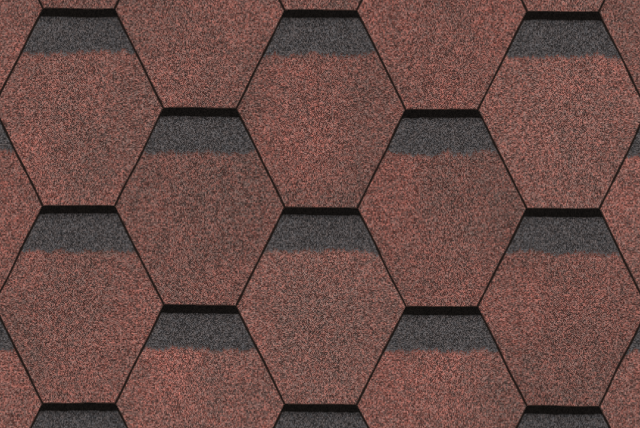
Give the GLSL for this texture, as a Shadertoy shader.

```glsl
// Hexagonal asphalt roof shingles: red granules, charcoal top bands and dark shadow gaps.

const float PITCH = 0.2836;   // distance between neighbouring columns
const float HEIGHT = 0.461;   // height of one hexagon
const float FLAT = 0.084;     // half length of the flat top edge

float hash(vec2 p) {
    vec3 q = fract(p.xyx * vec3(0.1031, 0.1030, 0.0973));
    q += dot(q, q.yzx + 33.33);
    return fract((q.x + q.y) * q.z);
}

float noise(vec2 p) {
    vec2 i = floor(p), f = fract(p);
    f = f * f * (3.0 - 2.0 * f);
    return mix(mix(hash(i), hash(i + vec2(1, 0)), f.x),
               mix(hash(i + vec2(0, 1)), hash(i + vec2(1, 1)), f.x), f.y);
}

// Signed distance to a flat-topped hexagon, negative inside
float hexagon(vec2 p) {
    p = abs(p);
    float slope = (PITCH - 2.0 * FLAT) / (0.5 * HEIGHT);
    float side = (p.x - (PITCH - FLAT) + slope * p.y) / sqrt(1.0 + slope * slope);
    return max(side, p.y - 0.5 * HEIGHT);
}

void mainImage(out vec4 fragColor, in vec2 fragCoord) {
    vec2 p = fragCoord / iResolution.xy * vec2(1.5, 1.0);
    float pixel = 1.0 / iResolution.y;

    // Slight tilt and hand-cut wobble of the courses
    vec2 q = p - vec2(0.752, 0.284);
    q.y += 0.006 * q.x;
    q += 0.003 * (vec2(noise(p * 14.0), noise(p * 14.0 + 50.0)) - 0.5);

    // Two interleaved lattices make the hexagon tiling
    vec2 lattice = vec2(2.0 * PITCH, HEIGHT);
    vec2 idA = round(q / lattice);
    vec2 idB = round(q / lattice - 0.5) + 0.5;
    vec2 a = q - idA * lattice, b = q - idB * lattice;
    bool useA = hexagon(a) < hexagon(b);
    vec2 local = useA ? a : b;
    vec2 id = 2.0 * (useA ? idA : idB) + 40.0;
    float edge = -hexagon(local);
    float depth = 0.5 * HEIGHT - local.y;

    // Granules: coarse and fine grains, plus a separate tint
    float grain = noise(p * 290.0) + noise(p * 430.0 + 71.0) - 1.0;
    float tint = noise(p * 240.0 + 133.0) - 0.5;

    // Red face with blotches and tile-to-tile variation
    float blotch = noise(p * 7.0 + id * 3.7) + 0.5 * noise(p * 24.0) - 0.75;
    vec3 red = mix(vec3(0.475, 0.315, 0.287), vec3(0.43, 0.335, 0.31), 0.3 + blotch * 0.6);
    red += vec3(0.07, -0.02, -0.03) * tint;
    red *= 1.0 + 0.09 * (hash(id) - 0.5) - 0.12 * blotch;

    // Charcoal band with a ragged lower border
    vec3 charcoal = vec3(0.285, 0.268, 0.268) + vec3(0.02, 0.0, -0.01) * tint;
    float ragged = 0.012 * (noise(vec2(p.x * 45.0, id.y)) - 0.5)
                 + 0.010 * (noise(p * vec2(160.0, 60.0)) - 0.5) + 0.008 * grain;
    float band = 1.0 - smoothstep(-0.005, 0.005, depth - 0.102 - ragged);
    vec3 color = mix(red, charcoal, band) * (1.0 + 0.52 * grain);

    // Soft shade under the overlapping tab
    color *= 1.0 - 0.3 * exp(-max(depth - 0.018, 0.0) * 130.0);

    // Cut lines and the thick shadow along each top edge
    float lineWidth = 0.0019 + 0.0010 * noise(p * 60.0);
    float cut = 1.0 - smoothstep(-pixel, pixel, edge - lineWidth);
    float shadowDepth = 0.0175 + 0.003 * (hash(id + 9.0) - 0.5) + 0.002 * (noise(p * 80.0) - 0.5);
    float shadow = 1.0 - smoothstep(-pixel, pixel, depth - shadowDepth);
    color = mix(color, vec3(0.10, 0.08, 0.07), 0.9 * cut);
    color = mix(color, vec3(0.075, 0.065, 0.06) * (1.0 + 0.4 * grain), shadow);

    fragColor = vec4(clamp(color, 0.0, 1.0), 1.0);
}
```
